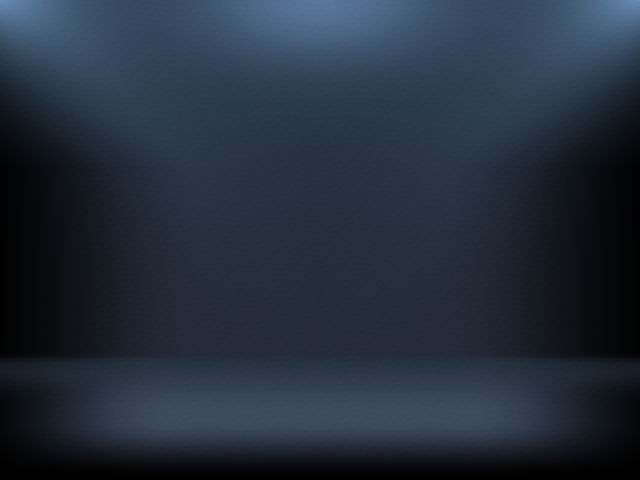
Write a Shadertoy shader that draws this background.

```glsl
// A dark blue studio backdrop: three soft lights above a wall and a dim stage floor.

// Colours
const vec3 WALL_HIGH    = vec3(0.165, 0.232, 0.300);
const vec3 WALL_LOW     = vec3(0.143, 0.168, 0.218);
const vec3 FLOOR_FAR    = vec3(0.150, 0.194, 0.240);
const vec3 FLOOR_NEAR   = vec3(0.240, 0.290, 0.370);
const vec3 CENTRE_LIGHT = vec3(0.175, 0.230, 0.305);
const vec3 CORNER_LIGHT = vec3(0.245, 0.330, 0.430);
const vec3 BEAM_LIGHT   = vec3(0.045, 0.060, 0.072);

// Layout, as shares of the canvas; lengths of corner light are in heights
const float HORIZON          = 0.255;
const float HORIZON_SOFTNESS = 0.012;
const vec2  CENTRE_SIZE      = vec2(0.185, 0.125);
const float CORNER_REACH     = 0.11;
const float BEAM_REACH       = 0.45;
const float BEAM_WIDTH       = 0.16;
const vec2  BEAM_DIRECTION   = vec2(0.707, 0.707);

// Faint cloth-like grain
const float GRAIN_STRENGTH = 0.0045;
const vec2  GRAIN_SCALE    = vec2(310.0, 530.0);

float bell(float x) {
    return exp(-x * x);
}

// Layered sines, bent so that the threads do not line up
float grain(vec2 p) {
    vec2 q = p * GRAIN_SCALE;
    float threads = sin(q.y + 2.0 * sin(q.x * 0.13));
    float weave = sin(q.x + 1.5 * sin(q.y * 0.21)) * sin(q.y * 0.63 + q.x * 0.17);
    return 0.5 * threads + 0.8 * weave;
}

// Lamp in a top corner; p is the offset inward and downward from it
vec3 cornerLamp(vec2 p) {
    float along = dot(p, BEAM_DIRECTION);
    float across = p.x * BEAM_DIRECTION.y - p.y * BEAM_DIRECTION.x;
    float beam = bell(across / BEAM_WIDTH) * exp(-along / BEAM_REACH);
    return CORNER_LIGHT * exp(-length(p) / CORNER_REACH) + BEAM_LIGHT * beam;
}

// Wall with slanting side shadows and overhead light
vec3 wallColor(vec2 uv, float edge, float aspect) {
    float depth = 1.0 - uv.y;
    vec3 color = mix(WALL_HIGH, WALL_LOW, smoothstep(0.0, 0.60, depth));
    vec2 lamp = vec2(uv.x - 0.5, depth) / CENTRE_SIZE;
    color += CENTRE_LIGHT * exp(-dot(lamp, lamp));
    color += cornerLamp(vec2(edge * aspect, depth));

    float lift = 0.70 * max(0.0, 0.35 - depth);
    return color * smoothstep(-0.045, 0.32, edge + lift);
}

// Floor fading toward the viewer, with a wider lit band at the horizon
vec3 floorColor(vec2 uv, float edge) {
    vec3 color = mix(FLOOR_NEAR, FLOOR_FAR, smoothstep(0.14, 0.26, uv.y));
    float side = smoothstep(-0.06, 0.27, edge);
    float band = 0.5 * bell((uv.y - 0.23) / 0.035);
    return color * mix(side, 1.0, band) * smoothstep(0.0, 0.125, uv.y);
}

void mainImage(out vec4 fragColor, in vec2 fragCoord) {
    vec2 uv = fragCoord / iResolution.xy;
    float aspect = iResolution.x / iResolution.y;
    float edge = 0.5 - abs(uv.x - 0.5);

    float wall = smoothstep(-HORIZON_SOFTNESS, HORIZON_SOFTNESS, uv.y - HORIZON);
    vec3 color = mix(floorColor(uv, edge), wallColor(uv, edge, aspect), wall);

    // Grain shows only where there is light
    float lit = smoothstep(0.02, 0.15, color.b);
    color += GRAIN_STRENGTH * lit * grain(vec2(uv.x * aspect, uv.y));
    fragColor = vec4(color, 1.0);
}
```
